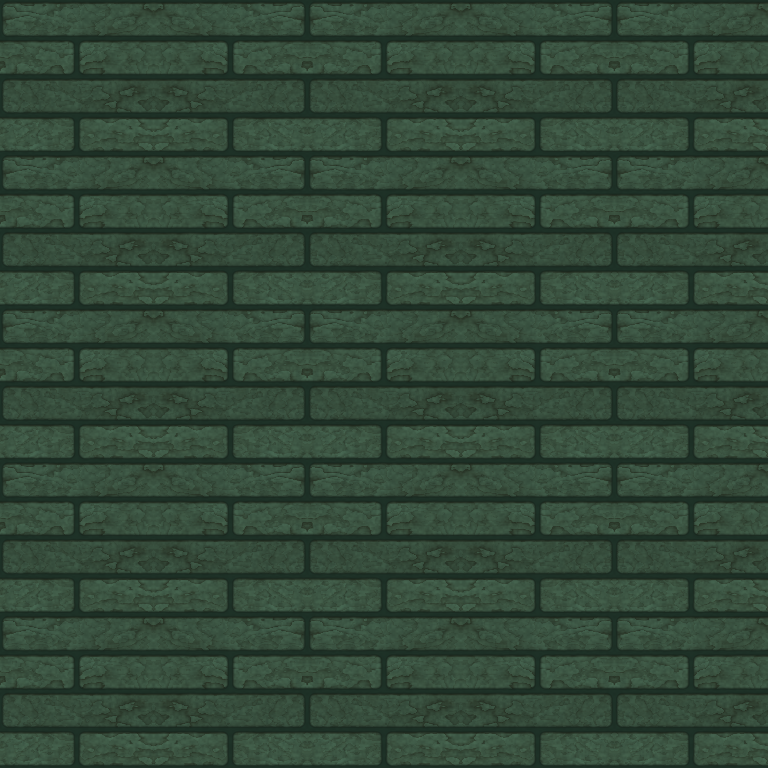
Give the GLSL for this texture, as a Shadertoy shader.

```glsl
// Dark green split-stone brick wall: long and short courses with mirrored rough faces.

const float ROWS = 20.0;            // courses up the canvas
const float LONG_BRICK = 0.4;       // pitch of bricks in odd courses
const float SHORT_BRICK = 0.2;      // pitch of bricks in even courses
const float SHORT_SHIFT = 0.1;      // first joint of the short courses
const float JOINT_HALF = 0.0035;    // half the mortar width
const float CORNER = 0.007;         // corner radius of a brick
const float EDGE_WOBBLE = 0.0007;   // roughness of the brick outline
const vec2  RELIEF_SCALE = vec2(17.0, 29.0);
const float LAYERS = 7.0;           // flaked layers in the stone relief
const float GRAIN_SCALE = 230.0;
const float GRAIN_AMOUNT = 0.13;
const vec4  COURSE_TONE = vec4(1.04, 0.95, 1.01, 0.98); // repeats every four courses

const vec3 STONE_LIGHT = vec3(0.258, 0.375, 0.300);
const vec3 STONE_DARK  = vec3(0.215, 0.300, 0.230);
const vec3 CRACK_BROWN = vec3(0.135, 0.160, 0.110);
const vec3 MORTAR      = vec3(0.115, 0.190, 0.150);
const vec3 MORTAR_DEEP = vec3(0.095, 0.150, 0.115);

float hash(vec2 p) {
    vec3 q = fract(vec3(p.xyx) * 0.1031);
    q += dot(q, q.yzx + 33.33);
    return fract((q.x + q.y) * q.z);
}

float noise(vec2 p) {
    vec2 i = floor(p), f = fract(p);
    f = f * f * (3.0 - 2.0 * f);
    return mix(mix(hash(i), hash(i + vec2(1, 0)), f.x),
               mix(hash(i + vec2(0, 1)), hash(i + vec2(1, 1)), f.x), f.y);
}

float fbm(vec2 p) {
    float sum = 0.0, amp = 0.5;
    for (int i = 0; i < 5; i++) {
        sum += amp * noise(p);
        p = mat2(1.6, 1.2, -1.2, 1.6) * p + 7.3;
        amp *= 0.48;
    }
    return sum;
}

float roundedBox(vec2 p, vec2 halfSize, float radius) {
    vec2 d = abs(p) - halfSize + radius;
    return length(max(d, 0.0)) + min(max(d.x, d.y), 0.0) - radius;
}

// Dark lip of a flaked layer: sharp on one side, fading on the other
float flake(float height) {
    float s = fract(height);
    return smoothstep(0.0, 0.09, s) * exp(-4.5 * s);
}

vec3 stone(vec2 p, float kind) {
    vec2 q = p * RELIEF_SCALE + kind * vec2(13.7, 29.1) + 50.0;
    float height = fbm(q);
    float slope = fbm(q + vec2(0.0, 0.1)) - height;
    float patches = smoothstep(0.3, 0.7, noise(q * 0.9 + 91.0));

    // Broad relief shading, then brown lips of coarse and fine layers
    float light = clamp(0.62 + 4.0 * slope + 0.5 * (height - 0.5), 0.0, 1.0);
    vec3 color = mix(STONE_DARK, STONE_LIGHT, light);
    float crack = flake(height * LAYERS) * mix(0.35, 1.0, patches);
    crack += 0.4 * flake(fbm(q * 1.7 + 23.0) * LAYERS) * (1.0 - 0.6 * patches);
    color = mix(color, CRACK_BROWN, clamp(crack, 0.0, 0.75));

    // Fine grain
    vec2 g = p * GRAIN_SCALE + kind * 37.0;
    float grain = 0.6 * noise(g) + 0.4 * noise(g * 1.9 + 11.0) - 0.5;
    return color * (1.0 + 2.0 * GRAIN_AMOUNT * grain);
}

void mainImage(out vec4 fragColor, in vec2 fragCoord) {
    vec2 uv = fragCoord / iResolution.xy;
    float pixel = 1.0 / min(iResolution.x, iResolution.y);

    // Course and brick cell
    float row = floor(uv.y * ROWS);
    float kind = mod(row, 4.0);
    bool isLong = mod(row, 2.0) > 0.5;
    float pitch = isLong ? LONG_BRICK : SHORT_BRICK;
    float shift = isLong ? 0.0 : SHORT_SHIFT;
    vec2 cell = vec2(pitch, 1.0 / ROWS);
    vec2 local = vec2(mod(uv.x - shift, pitch), uv.y - row * cell.y) - 0.5 * cell;

    // Stone pattern mirrored about the centre of each long brick
    float mirrorX = abs(mod(uv.x, LONG_BRICK) - 0.5 * LONG_BRICK);
    vec2 face = vec2(mirrorX, local.y);

    // Brick outline
    float rough = noise(face * 150.0 + kind * 17.0 + 40.0);
    vec2 halfSize = 0.5 * cell - JOINT_HALF;
    float dist = roundedBox(local, halfSize, CORNER) + EDGE_WOBBLE * (rough - 0.5);
    float brick = 1.0 - smoothstep(-pixel, pixel, dist);

    // Face with a soft rim and a ragged brown upper lip
    vec3 color = stone(face, kind) * COURSE_TONE[int(kind)];
    color *= 1.0 - 0.2 * smoothstep(-0.003, 0.0, dist);
    float lip = smoothstep(0.0028, 0.0004, halfSize.y - local.y);
    color = mix(color, CRACK_BROWN, lip * (0.35 + 0.6 * rough));

    // Mortar, deeper in the shade beside the bricks
    vec3 joint = mix(MORTAR_DEEP, MORTAR, smoothstep(0.0, 0.0025, dist));
    joint *= 0.96 + 0.08 * noise(face * GRAIN_SCALE + 70.0);

    fragColor = vec4(mix(joint, color, brick), 1.0);
}
```
